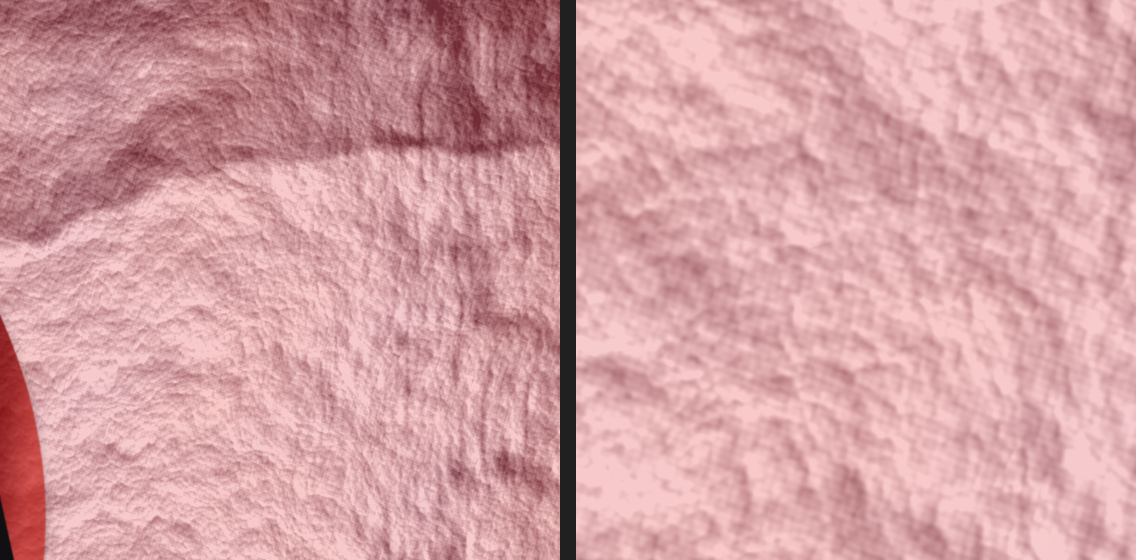
Left: the whole. Right: its middle third, enlarged.
This texture is drawn by a Shadertoy shader. Its source:

```glsl
// Crumpled pink cloth with broad folds, fine wrinkles and a red strip at the left.
// Wrinkles are side-lit layers of soft cellular noise; folds are warped distance
// fields that darken a single tone, which is then mapped onto a pink ramp.

const vec3 SHADE_PINK = vec3(0.58, 0.33, 0.36);
const vec3 LIGHT_PINK = vec3(0.91, 0.72, 0.73);
const vec3 DARK_RED   = vec3(0.56, 0.13, 0.14);
const vec3 BRIGHT_RED = vec3(0.77, 0.27, 0.26);
const vec3 BACKDROP   = vec3(0.07, 0.06, 0.07);

const float BASE_TONE     = 0.96;
const float WRINKLE_SCALE = 8.0;
const float WRINKLE_GAIN  = 4.6;
const float LIGHT_STEP    = 0.004;
const vec2  LIGHT_LEFT    = vec2(-0.30, 0.95);
const vec2  LIGHT_RIGHT   = vec2(0.90, 0.44);
const vec2  PLEAT_SCALE   = vec2(74.0, 13.0);
const float PLEAT_GAIN    = 0.95;
const float WEAVE_SCALE   = 120.0;
const float WEAVE_GAIN    = 0.05;
const float GRAIN_SCALE   = 150.0;
const float GRAIN_GAIN    = 0.28;

vec2 hash2(vec2 p) {
    vec3 q = fract(p.xyx * vec3(0.1031, 0.1030, 0.0973));
    q += dot(q, q.yzx + 33.33);
    return fract((q.xx + q.yz) * q.zy);
}

// Rounded distance to the nearest scattered cell centre
float softCells(vec2 p) {
    vec2 cell = floor(p), f = fract(p);
    float sum = 0.0;
    for (int y = -1; y <= 1; y++)
    for (int x = -1; x <= 1; x++) {
        vec2 g = vec2(x, y);
        vec2 r = g + hash2(cell + g + 50.0) - f;
        sum += exp(-6.0 * dot(r, r));
    }
    return -log(sum) / 6.0;
}

// Layered sines: slow wandering offsets
vec2 wander(vec2 p) {
    vec2 w = vec2(0.0);
    float amp = 0.5;
    for (int i = 0; i < 4; i++) {
        w += amp * sin(p.yx * vec2(1.0, 1.2) + w.yx * 2.0 + float(i) * 1.7);
        p = mat2(1.5, 1.1, -1.1, 1.5) * p;
        amp *= 0.55;
    }
    return w;
}

float clothHeight(vec2 p) {
    p *= WRINKLE_SCALE;
    float h = 0.0, amp = 1.0;
    for (int i = 0; i < 5; i++) {
        h += amp * softCells(p);
        p = mat2(1.7, 1.05, -1.05, 1.7) * p + 7.3;
        amp *= 0.54;
    }
    return h;
}

// Soft dark stroke from a to b
float crease(vec2 p, vec2 a, vec2 b, float width) {
    vec2 ab = b - a;
    float t = clamp(dot(p - a, ab) / dot(ab, ab), 0.0, 1.0);
    vec2 d = (p - a - ab * t) / width;
    return exp(-dot(d, d));
}

// Broad shadows and named folds, as an amount of darkening
float foldShade(vec2 p) {
    float above = p.y - (0.57 + 0.40 * p.x - 0.24 * p.x * p.x);
    float s = 0.58 * smoothstep(-0.012, 0.014, above) * exp(-max(above, 0.0) * 12.0);
    s += 0.25 * smoothstep(-0.03, 0.06, above);
    s += 0.52 * smoothstep(0.88, 1.0, p.y + 0.04 * (0.5 - p.x));
    s += 0.20 * smoothstep(0.55, 1.0, p.x);
    s += 0.30 * crease(p, vec2(0.22, 0.73), vec2(0.60, 0.89), 0.045);
    s += 0.35 * crease(p, vec2(0.68, 0.755), vec2(0.92, 0.74), 0.013);
    s += 0.50 * crease(p, vec2(0.77, 1.00), vec2(0.86, 0.80), 0.025);
    s += 0.45 * crease(p, vec2(0.92, 0.96), vec2(1.02, 0.83), 0.045);
    s += 0.28 * crease(p, vec2(0.73, 0.56), vec2(0.92, 0.56), 0.025);
    s += 0.40 * crease(p, vec2(0.85, 0.43), vec2(0.99, 0.38), 0.020);
    s += 0.45 * crease(p, vec2(0.91, 0.17), vec2(1.00, 0.11), 0.025);
    s += 0.16 * crease(p, vec2(0.08, 0.12), vec2(0.50, 0.16), 0.014);
    s += 0.16 * crease(p, vec2(0.50, 0.16), vec2(0.58, 0.03), 0.014);
    return s;
}

void mainImage(out vec4 fragColor, in vec2 fragCoord) {
    vec2 uv = fragCoord / iResolution.xy;
    float aa = 1.5 / iResolution.y;
    vec2 drift = wander(uv * 9.0);
    vec2 fine = wander(uv * 34.0 + 4.0);

    // Wrinkles, lit from above at the left and from the side at the right
    vec2 p = uv + 0.018 * drift + 0.005 * fine;
    vec2 light = normalize(mix(LIGHT_LEFT, LIGHT_RIGHT, smoothstep(0.05, 0.75, uv.x)));
    float relief = clothHeight(p) - clothHeight(p + light * LIGHT_STEP);

    // Upright pleats toward the right
    float pleatMask = smoothstep(0.35, 0.95, uv.x) * clamp(0.7 + 0.6 * drift.y, 0.1, 1.2);
    float pleats = softCells((uv + 0.006 * drift) * PLEAT_SCALE) - 0.10;

    // Diagonal weave and thread grain
    float weave = sin(6.2832 * WEAVE_SCALE * (uv.x + 0.6 * uv.y))
                * sin(6.2832 * WEAVE_SCALE * (uv.y - 0.4 * uv.x));
    float grain = softCells(uv * GRAIN_SCALE) - 0.10;

    float tone = BASE_TONE - foldShade(uv + 0.022 * drift + 0.008 * fine);
    tone += WRINKLE_GAIN * relief - PLEAT_GAIN * pleatMask * pleats;
    tone += WEAVE_GAIN * weave - GRAIN_GAIN * grain + 0.06 * drift.x;
    vec3 col = mix(SHADE_PINK, LIGHT_PINK, clamp(tone, -0.4, 1.18));
    col += 0.014 * drift.y * vec3(-0.6, 0.2, 1.0);

    // Red strip with a curved edge, and the dark corner behind it
    float edge = 0.081 - 0.60 * (uv.y - 0.07) * (uv.y - 0.07) + 0.002 * drift.x;
    float redTone = smoothstep(-0.03, 0.06, uv.x - 0.10 * (uv.y - 0.10));
    vec3 red = mix(DARK_RED, BRIGHT_RED, redTone) + 0.5 * relief;
    col *= 1.0 - 0.15 * exp(-abs(uv.x - edge) * 150.0) * step(uv.y, 0.47);
    col = mix(col, red, smoothstep(aa, -aa, uv.x - edge));
    col = mix(col, BACKDROP, smoothstep(aa, -aa, uv.x - 0.025 + 0.22 * uv.y));

    fragColor = vec4(clamp(col, 0.0, 1.0), 1.0);
}
```
